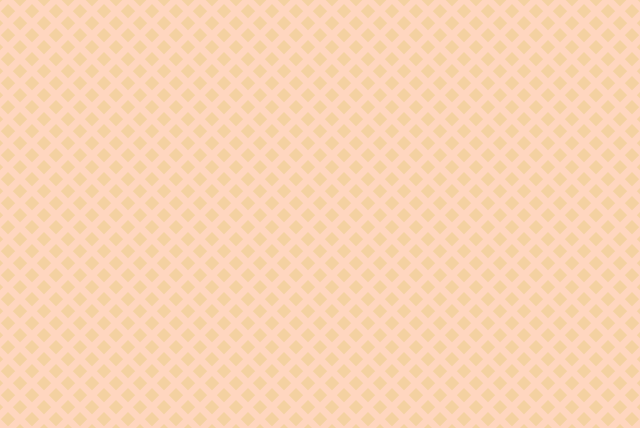
Reproduce this pattern procedurally as a WebGL 1 fragment shader.

```glsl
precision highp float;

// A pale pink diagonal lattice over small sand-coloured diamonds.
// The plane is turned by 45 degrees so that every diamond becomes a square
// in a unit grid; its edge is smoothed by the size of one pixel.

uniform vec2 u_resolution;

const vec3 LATTICE_COLOR = vec3(1.0, 0.84, 0.75);
const vec3 DIAMOND_COLOR = vec3(0.955, 0.82, 0.632);
const float REPEATS_ACROSS = 26.667;           // diamonds in one row
const float DIAMOND_SIDE = 0.6;                // share of a grid cell
const vec2 DIAMOND_CENTER = vec2(0.5, -0.05);  // in repeats from the canvas center

// Signed distance to the nearest diamond, in cells of the turned grid.
float diamondDistance(vec2 p) {
  vec2 grid = vec2(p.x + p.y, p.x - p.y);
  vec2 fromCenter = abs(fract(grid + 0.5) - 0.5);
  return max(fromCenter.x, fromCenter.y) - 0.5 * DIAMOND_SIDE;
}

void main() {
  float repeatsPerPixel = REPEATS_ACROSS / u_resolution.x;
  vec2 p = (gl_FragCoord.xy - 0.5 * u_resolution) * repeatsPerPixel - DIAMOND_CENTER;

  // One pixel measured in the turned grid, whose cells are smaller by sqrt(2).
  float pixel = 1.41421 * repeatsPerPixel;
  float coverage = clamp(0.5 - diamondDistance(p) / pixel, 0.0, 1.0);

  gl_FragColor = vec4(mix(LATTICE_COLOR, DIAMOND_COLOR, coverage), 1.0);
}
```
